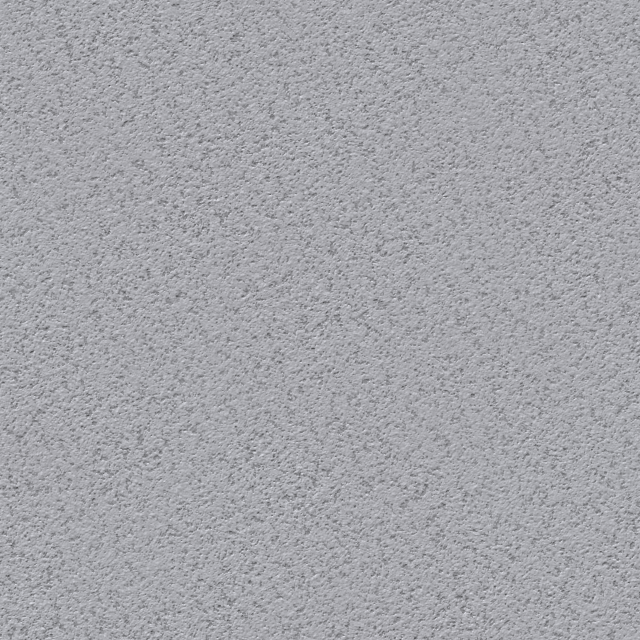
Give the GLSL for this texture, as a three.js fragment shader.

```glsl
// Fine grey stucco: crisp cellular grain and small crevices lit from above.
varying vec2 vUv;

vec3 hash3(vec2 p) {
  vec3 q = vec3(dot(p, vec2(127.1, 311.7)),
                dot(p, vec2(269.5, 183.3)),
                dot(p, vec2(113.5, 271.9)));
  return fract(sin(q) * 43758.547);
}

// Cellular relief of random bumps and dents: xy = slope, z = height
vec3 cellRelief(vec2 p) {
  vec2 cell = floor(p);
  vec3 relief = vec3(0.0);
  for (int y = -1; y <= 1; y++) {
    for (int x = -1; x <= 1; x++) {
      vec2 corner = cell + vec2(float(x), float(y));
      vec3 rnd = hash3(corner);
      vec2 d = p - corner - rnd.xy;
      float falloff = max(0.0, 1.0 - dot(d, d));
      float weight = rnd.z * 2.0 - 1.0;
      relief += weight * falloff * falloff * vec3(-6.0 * d, falloff);
    }
  }
  return relief;
}

// Broad drifting patches from layered sines, about -1 to 1
float patches(vec2 p) {
  float sum = 0.0;
  float amp = 0.5;
  for (int i = 0; i < 4; i++) {
    sum += amp * sin(p.x + 1.7 * sin(p.y * 0.8)) * cos(p.y - 1.3 * sin(p.x * 0.7));
    p = mat2(1.3, 1.1, -1.1, 1.3) * p + 2.3;
    amp *= 0.65;
  }
  return sum;
}

void main() {
  float roughness = 1.0 + 0.22 * patches(vUv * 11.0 + 4.0);
  float stain = patches(vUv * 6.0 + 19.0);

  // Three sizes of grain on a slightly wavering grid
  vec2 p = vUv + 0.0015 * sin(vUv.yx * 67.0 + 2.0 * sin(vUv * 41.0));
  vec3 coarse = cellRelief(p * vec2(136.0, 142.0));
  vec3 medium = cellRelief(p * vec2(222.0, 230.0) + 37.4);
  vec3 fine = cellRelief(p * vec2(350.0, 356.0) + 91.7);

  // Crevices where the dents overlap; their walls are steeper than the flats
  float depth = -(0.5 * coarse.z + 0.65 * medium.z + 0.45 * fine.z);
  float pit = smoothstep(0.24, 0.58, depth);
  float wall = smoothstep(0.0, 0.25, depth) * (1.0 - 0.5 * pit);

  // Light falling across the slopes, with deeper shade than shine
  vec2 light = normalize(vec2(-0.35, 0.9));
  vec2 slope = 0.022 * coarse.xy + 0.036 * medium.xy + 0.04 * fine.xy;
  float shine = -dot(slope, light) * (0.85 + 0.55 * wall);
  shine *= shine < 0.0 ? 1.15 : 0.97;

  // Raised grains catch a little more light from every side
  float crest = 0.028 * medium.z + 0.034 * fine.z;

  float tone = 0.659 + roughness * (shine + crest - 0.08 * pit) + 0.004 * stain;
  vec3 tint = mix(vec3(1.002, 1.0, 1.032), vec3(0.997, 1.005, 1.034), 0.5 + 0.5 * stain);
  gl_FragColor = vec4(clamp(tone, 0.3, 0.85) * tint, 1.0);
}
```
